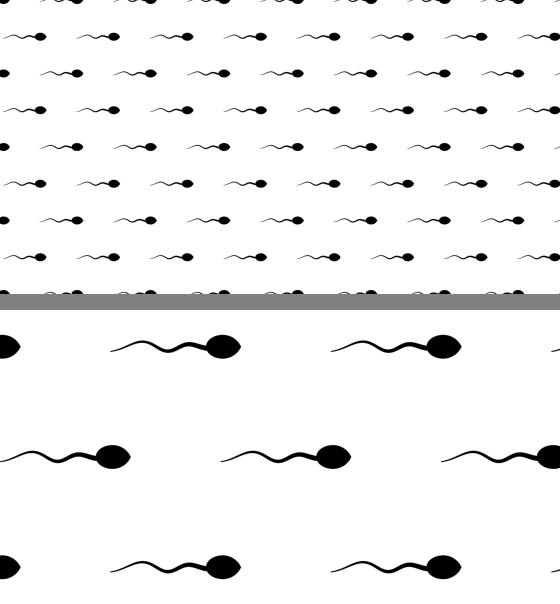
Top: the whole. Bottom: its middle third, enlarged.
A WebGL 2 fragment shader for this pattern:

```glsl
#version 300 es
precision highp float;
// Black swimming cells on white, in staggered rows with eight row pitches per
// canvas height. Each is an egg-shaped head with a tapering, wavy tail, drawn
// from distance functions and repeated by folding the plane.

uniform vec2 u_resolution;
out vec4 fragColor;

const float ROWS = 8.0;           // row pitches per canvas height
const float ROW_PITCH = 50.0;     // local units between rows
const float COLUMN_PITCH = 100.0; // local units between heads in a row
const float FIRST_HEAD = 5.0;     // head position in the even rows
const float TAIL_TIP = -51.0;
const float TAIL_ROOT = -5.0;
const vec3 PAPER = vec3(1.0);
const vec3 INK = vec3(0.0);

// Share of a pixel covered by the inside of a signed distance.
float coverage(float dist, float pixel) {
    return smoothstep(0.75, -0.75, dist / pixel);
}

// Approximate signed distance to an ellipse.
float ellipse(vec2 p, vec2 radii) {
    float k = length(p / radii);
    return (k - 1.0) * k / max(length(p / (radii * radii)), 1e-4);
}

// Signed distance to a lens pointed at both ends of the x axis.
float lens(vec2 p, vec2 halfSize) {
    float radius = dot(halfSize, halfSize) / (2.0 * halfSize.y);
    return length(vec2(p.x, abs(p.y) + radius - halfSize.y)) - radius;
}

// Head: round behind, pointed in front.
float head(vec2 p) {
    return p.x < 0.0 ? ellipse(p, vec2(7.6, 5.4)) : lens(p, vec2(8.3, 5.4));
}

// Tail centre line: the wave shortens and flattens toward the head.
float tailWave(float x) {
    float s = x + 36.5;
    float amplitude = mix(2.3, 0.7, smoothstep(-32.0, -6.0, x));
    return amplitude * cos(s * (0.2295 + 0.0027 * s));
}

// Tail coverage; strokes thinner than a pixel fade instead of vanishing.
float tail(vec2 p, float pixel) {
    float t = clamp((p.x - TAIL_TIP) / (TAIL_ROOT - TAIL_TIP), 0.0, 1.0);
    float halfWidth = mix(0.22, 1.2, t);
    float slope = tailWave(p.x + 0.5) - tailWave(p.x - 0.5);
    float offset = (p.y - tailWave(p.x)) / sqrt(1.0 + slope * slope);
    float stroke = coverage(offset - halfWidth, pixel)
                 - coverage(offset + halfWidth, pixel);
    float ends = max(TAIL_TIP - p.x, p.x - TAIL_ROOT);
    return stroke * coverage(ends, pixel);
}

// Fold the plane into one cell, with every other row moved half a pitch.
vec2 staggeredCell(vec2 p) {
    float row = floor(p.y / ROW_PITCH + 0.5);
    float headX = FIRST_HEAD + 0.5 * COLUMN_PITCH * mod(row, 2.0);
    float x = mod(p.x - headX + 75.0, COLUMN_PITCH) - 75.0;
    return vec2(x, p.y - row * ROW_PITCH);
}

void main() {
    float pixel = ROWS * ROW_PITCH / u_resolution.y;
    vec2 p = staggeredCell(gl_FragCoord.xy * pixel);
    float ink = max(coverage(head(p), pixel), tail(p, pixel));
    fragColor = vec4(mix(PAPER, INK, ink), 1.0);
}
```
